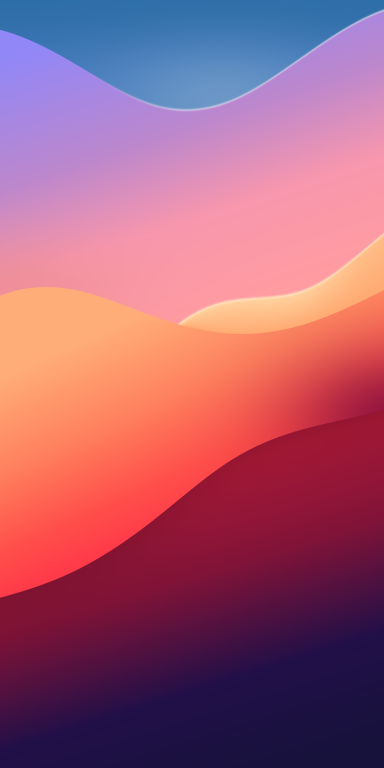
This background is drawn by a WebGL 1 fragment shader. Its source:

```glsl
precision highp float;

uniform vec2 u_resolution;

// Cubic B-spline weights for four distances
vec4 bell(vec4 t) {
  vec4 outer = max(2.0 - abs(t), 0.0);
  vec4 inner = max(1.0 - abs(t), 0.0);
  return (outer * outer * outer - 4.0 * inner * inner * inner) / 6.0;
}

// Height of a smooth wave, its controls spaced evenly over the width
float wave(float x, vec4 left, vec4 right) {
  float t = x * 5.0;
  vec4 offset = vec4(-1.0, 0.0, 1.0, 2.0);
  return dot(left, bell(t - offset)) + dot(right, bell(t - offset - 4.0));
}

// Four colours blended at four increasing stops
vec3 ramp(float d, vec4 stops, vec3 a, vec3 b, vec3 c, vec3 e) {
  vec3 color = mix(a, b, clamp((d - stops.x) / (stops.y - stops.x), 0.0, 1.0));
  color = mix(color, c, clamp((d - stops.y) / (stops.z - stops.y), 0.0, 1.0));
  return mix(color, e, clamp((d - stops.z) / (stops.w - stops.z), 0.0, 1.0));
}

// Coverage of the region below an edge
float below(float y, float edge, float pixel) {
  return smoothstep(-0.75 * pixel, 0.75 * pixel, edge - y);
}

float glow(vec2 p, vec2 center, vec2 size) {
  vec2 q = (p - center) / size;
  return exp(-dot(q, q));
}

// Thin line of light along an edge
float rim(float y, float edge, float width) {
  float d = (y - edge) / width;
  return exp(-d * d);
}

vec3 skyColor(vec2 p) {
  vec3 blue = mix(vec3(0.27, 0.48, 0.74), vec3(0.18, 0.43, 0.66),
                  smoothstep(0.88, 1.0, p.y));
  return mix(blue, vec3(0.46, 0.62, 0.79), 0.8 * glow(p, vec2(0.58, 0.865), vec2(0.30, 0.075)));
}

vec3 lilacColor(vec2 p) {
  float d = 1.0 - p.y + 0.169 * p.x;
  vec3 color = ramp(d, vec4(0.078, 0.25, 0.37, 0.50),
                    vec3(0.57, 0.53, 0.97), vec3(0.74, 0.53, 0.80),
                    vec3(0.97, 0.59, 0.68), vec3(1.0, 0.61, 0.63));
  return mix(color, vec3(0.92, 0.54, 0.55), 0.6 * glow(p, vec2(0.0, 0.62), vec2(0.3, 0.07)));
}

vec3 ribbonColor(vec2 p, float top, float bottom) {
  float d = clamp((top - p.y) / max(top - bottom, 0.01), 0.0, 1.0);
  vec3 color = mix(vec3(1.0, 0.82, 0.62), vec3(1.0, 0.67, 0.45), d);
  return mix(color, vec3(1.0, 0.66, 0.44), 0.5 * smoothstep(0.75, 1.0, p.x));
}

vec3 orangeColor(vec2 p) {
  float d = 1.0 - p.y + 0.221 * p.x;
  vec3 color = ramp(d, vec4(0.49, 0.612, 0.72, 0.78),
                    vec3(1.0, 0.68, 0.47), vec3(1.0, 0.51, 0.37),
                    vec3(1.0, 0.31, 0.29), vec3(1.0, 0.23, 0.29));
  return mix(color, vec3(0.52, 0.06, 0.24), 0.9 * glow(p, vec2(1.05, 0.455), vec2(0.28, 0.085)));
}

vec3 duskColor(vec2 p, float edge) {
  float d = 1.0 - p.y + 0.156 * p.x;
  vec3 color = ramp(d, vec4(0.70, 0.833, 0.98, 1.13),
                    vec3(0.68, 0.10, 0.22), vec3(0.50, 0.075, 0.22),
                    vec3(0.13, 0.06, 0.28), vec3(0.085, 0.07, 0.23));
  float shade = exp(-max(edge - p.y, 0.0) / 0.04);
  return color * (1.0 - 0.14 * shade);
}

void main() {
  vec2 p = gl_FragCoord.xy / u_resolution;
  float pixel = 1.0 / u_resolution.y;

  // Wave edges from top to bottom
  float lilacEdge = wave(p.x, vec4(0.969, 0.970, 0.918, 0.851), vec4(0.857, 0.931, 0.997, 1.001));
  float ribbonEdge = wave(p.x, vec4(0.089, 0.193, 0.375, 0.569), vec4(0.618, 0.605, 0.700, 0.766));
  float orangeEdge = wave(p.x, vec4(0.551, 0.627, 0.630, 0.585), vec4(0.559, 0.573, 0.622, 0.673));
  float duskEdge = wave(p.x, vec4(0.198, 0.220, 0.252, 0.319), vec4(0.409, 0.446, 0.462, 0.510));

  // Layers from back to front
  vec3 color = mix(skyColor(p), lilacColor(p), below(p.y, lilacEdge, pixel));
  float lilacRim = rim(p.y, lilacEdge, 0.0016) * smoothstep(0.2, 0.5, p.x);
  color = mix(color, vec3(0.88, 0.86, 0.92), 0.6 * lilacRim);

  color = mix(color, ribbonColor(p, ribbonEdge, orangeEdge), below(p.y, ribbonEdge, pixel));
  color = mix(color, vec3(1.0, 0.90, 0.76), 0.7 * rim(p.y, ribbonEdge, 0.002));

  color = mix(color, orangeColor(p), below(p.y, orangeEdge, pixel));
  color = mix(color, duskColor(p, duskEdge), below(p.y, duskEdge, pixel));

  gl_FragColor = vec4(color, 1.0);
}
```
